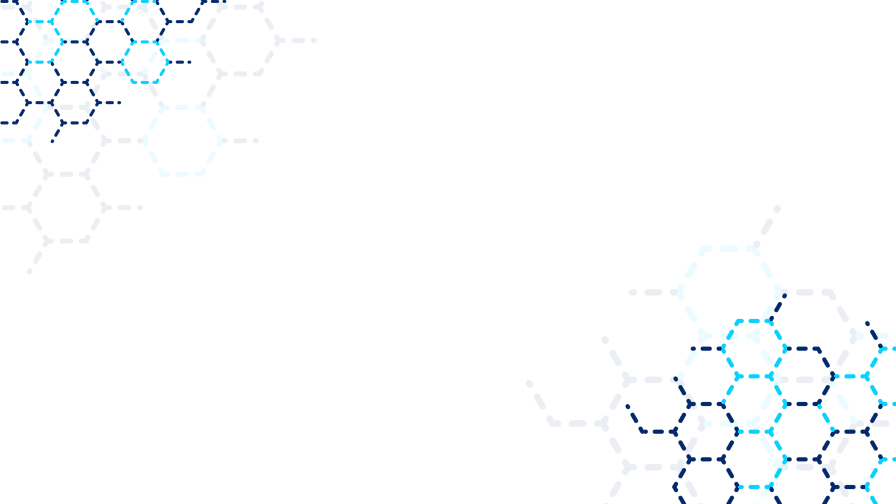
A Shadertoy shader for this background:

```glsl
// Dashed honeycomb corners on white: a bold and a pale copy at the top left and bottom right.
// Each cluster is a loop over hexagon cells of side 1, bounded by a stepped limit,
// with chosen edges tinted cyan and loose spurs on its rim.

const float PI = 3.14159265;

// Rounded dashes along the x axis, centred at 0, 0.5 and 1
float dashes(vec2 q, float end) {
    float k = round(clamp(q.x, 0.0, 1.0) * 2.0) * 0.5;
    q.x -= clamp(q.x, max(k - 0.11, 0.0), min(k + 0.11, end));
    return length(q) - 0.065;
}

// Cell centre: columns 1.5 apart, rows in half heights
vec2 cellCentre(int column, int row) {
    return vec2(1.5 * float(column), 0.8660254 * float(row));
}

// Hexagon outline; mask bits pick edges anticlockwise from the upper right
float hexEdges(vec2 p, int mask) {
    int sector = int(floor(atan(p.y, p.x) / (PI / 3.0)));
    if (((mask >> ((sector + 6) % 6)) & 1) == 0) return 9.0;
    float a = (float(sector) + 0.5) * PI / 3.0;
    vec2 n = vec2(cos(a), sin(a));
    return dashes(vec2(dot(p, vec2(-n.y, n.x)) + 0.5, dot(p, n) - 0.8660254), 1.0);
}

float cell(vec2 p, int column, int row, int mask) {
    return hexEdges(p - cellCentre(column, row), mask);
}

// Loose edge leaving a vertex at an angle in degrees
float spur(vec2 p, vec2 start, float degrees) {
    vec2 dir = vec2(cos(radians(degrees)), sin(radians(degrees)));
    p -= start;
    return dashes(vec2(dot(p, dir), dot(p, vec2(-dir.y, dir.x))), 0.92);
}

// Both clusters return distances to (all edges, cyan edges)
vec2 topLeftCluster(vec2 p) {
    float d = 9.0;
    for (int c = -3; c <= 3; c++)
        for (int r = 0; r <= 7; r++)
            if (((c + r) & 1) == 0 && r >= 2 * ((max(c, 0) + 1) / 2))
                d = min(d, cell(p, c, r, 63));
    d = min(d, spur(p, vec2(-0.5, -0.866), 240.0));
    d = min(d, spur(p, vec2(1.0, 0.0), 0.0));
    d = min(d, spur(p, vec2(4.0, 1.732), 0.0));
    d = min(d, spur(p, vec2(5.5, 4.33), 0.0));

    float cyan = min(cell(p, 0, 4, 15), cell(p, -1, 3, 51));
    cyan = min(cyan, min(cell(p, 2, 2, 63), cell(p, 2, 4, 6)));
    return vec2(d, cyan);
}

vec2 bottomRightCluster(vec2 p) {
    float d = cell(p, 1, 3, 63);
    float cyan = d;
    for (int c = 0; c <= 4; c++)
        for (int r = -3; r <= 2; r++)
            if (((c + r) & 1) == 0 && r <= 2 * min(c, 1))
                d = min(d, cell(p, c, r, 63));
    d = min(d, spur(p, vec2(0.5, 2.598), 180.0));
    d = min(d, spur(p, vec2(2.0, 3.464), 60.0));
    d = min(d, spur(p, vec2(-0.5, 0.866), 120.0));
    d = min(d, spur(p, vec2(-1.0, 0.0), 180.0));
    d = min(d, spur(p, vec2(-2.0, 0.0), 120.0));
    d = min(d, spur(p, vec2(5.5, 2.598), 120.0));

    cyan = min(cyan, min(cell(p, 1, 1, 55), cell(p, 1, -1, 51)));
    cyan = min(cyan, min(cell(p, 2, 0, 1), cell(p, 3, 1, 3)));
    cyan = min(cyan, min(cell(p, 4, 2, 30), cell(p, 4, 0, 16)));
    cyan = min(cyan, cell(p, 4, -2, 14));
    return vec2(d, cyan);
}

// Lay one cluster over the canvas
vec3 ink(vec3 base, vec2 d, float side, float opacity) {
    float blur = 0.7 / (iResolution.y * side);
    vec3 tint = d.y < d.x + 0.01 ? vec3(0.03, 0.82, 0.99) : vec3(0.01, 0.16, 0.42);
    float cover = 1.0 - smoothstep(-blur, blur, min(d.x, d.y));
    return mix(base, tint, cover * opacity);
}

void mainImage(out vec4 fragColor, in vec2 fragCoord) {
    vec2 p = fragCoord / iResolution.y;
    vec3 color = vec3(1.0);

    // Pale, larger copies behind
    color = ink(color, topLeftCluster((p - vec2(0.1319, 0.588)) / 0.0766), 0.0766, 0.08);
    color = ink(color, bottomRightCluster((p - vec2(1.2963, 0.1597)) / 0.1002), 0.1002, 0.08);

    // Bold copies in front
    color = ink(color, topLeftCluster((p - vec2(0.1481, 0.7963)) / 0.0464), 0.0464, 1.0);
    color = ink(color, bottomRightCluster((p - vec2(1.4012, 0.1435)) / 0.0634), 0.0634, 1.0);

    fragColor = vec4(color, 1.0);
}
```
